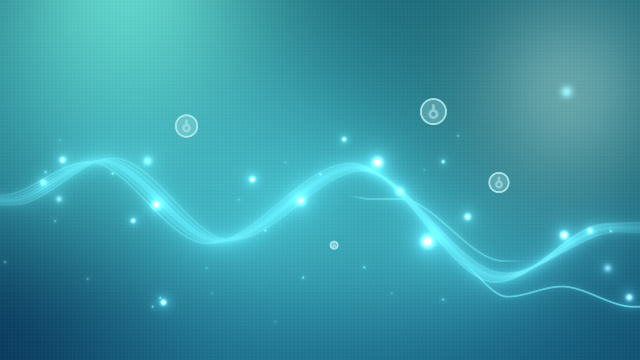
Write a WebGL 1 fragment shader that draws this background.

```glsl
precision highp float;
// Teal gradient with a braided wave of light, drifting sparks and glass badges.
uniform vec2 u_resolution;

// Colours
const vec3 DEEP_BLUE = vec3(0.04, 0.22, 0.36);
const vec3 LOW_TEAL = vec3(0.10, 0.41, 0.53);
const vec3 HIGH_TEAL = vec3(0.11, 0.41, 0.47);
const vec3 MINT = vec3(0.40, 0.86, 0.81);
const vec3 AQUA = vec3(0.28, 0.75, 0.80);
const vec3 HAZE = vec3(0.45, 0.69, 0.70);
const vec3 STRAND_COLOR = vec3(0.42, 0.93, 0.98);
const vec3 SPARK_COLOR = vec3(0.55, 0.97, 1.00);
const vec3 GLASS = vec3(0.72, 0.93, 0.94);

// Sizes in units of the canvas height
const float STRAND_WIDTH = 0.0022;
const float STRAND_SPREAD = 0.034;
const float WEAVE_PITCH = 0.0105;
const float WEAVE_STRENGTH = 0.006;
const int STRANDS = 6;
const int DUST = 22;

float hash(float n) {
  return fract(sin(n * 127.1) * 43758.5453);
}

// Soft elliptical falloff
float blob(vec2 p, vec2 center, vec2 radius) {
  vec2 d = (p - center) / radius;
  return exp(-dot(d, d));
}

// Height of the main wave, eased between its crests and troughs
float wave(float x) {
  return 0.444 + 0.109 * smoothstep(0.02, 0.28, x)
    - 0.222 * smoothstep(0.28, 0.61, x)
    + 0.204 * smoothstep(0.61, 0.99, x)
    - 0.306 * smoothstep(0.99, 1.39, x)
    + 0.139 * smoothstep(1.39, 1.70, x);
}

float innerStrand(float x) {
  return 0.456 - 0.009 * smoothstep(0.96, 1.03, x) - 0.172 * smoothstep(1.11, 1.40, x);
}

float tailStrand(float x) {
  return 0.285 - 0.109 * smoothstep(1.25, 1.41, x)
    + 0.028 * smoothstep(1.41, 1.56, x) - 0.056 * smoothstep(1.56, 1.76, x);
}

// Thin line with a faint halo; d is the vertical offset from a curve
float strandLine(float d, float slope, float px) {
  d = abs(d) * inversesqrt(1.0 + slope * slope);
  float core = 1.0 - smoothstep(STRAND_WIDTH * 0.4, STRAND_WIDTH * 0.6 + px, d);
  return 0.75 * core + 0.22 * exp(-d / 0.009);
}

// White core, coloured halo
vec3 spark(vec2 p, vec2 center, float radius, float power) {
  float d = length(p - center) / radius;
  return power * (vec3(0.75) * exp(-d * d * 2.5) + SPARK_COLOR * 0.45 * exp(-d * 0.9));
}

// Glass disc with a bright rim and a small flask inside
float badge(vec2 p, vec2 center, float radius, float px) {
  vec2 q = p - center;
  float d = length(q);
  float disc = 0.28 * (1.0 - smoothstep(radius - px, radius + px, d));
  float rim = 0.75 * (1.0 - smoothstep(0.0012, 0.0012 + px, abs(d - radius)));
  q /= radius;
  float bowl = abs(length(q + vec2(0.0, 0.2)) - 0.28);
  float neck = length(vec2(q.x, q.y - clamp(q.y, 0.1, 0.48)));
  float icon = 0.4 * (1.0 - smoothstep(0.05, 0.05 + 1.5 * px / radius, min(bowl, neck)));
  return disc + max(rim, icon);
}

void main() {
  vec2 p = gl_FragCoord.xy / u_resolution.y;
  float px = 1.0 / u_resolution.y;

  // Background gradient and large glows
  vec3 low = mix(DEEP_BLUE, LOW_TEAL, smoothstep(-0.1, 0.75, p.x));
  vec3 col = mix(low, HIGH_TEAL, smoothstep(0.05, 0.6, p.y));
  col = mix(col, DEEP_BLUE, 0.45 * blob(p, vec2(1.85, 0.0), vec2(0.5, 0.35)));
  col = mix(col, AQUA, 0.80 * blob(p, vec2(0.72, 0.46), vec2(0.52, 0.34)));
  col = mix(col, AQUA, 0.50 * blob(p, vec2(1.22, 0.31), vec2(0.42, 0.22)));
  col = mix(col, AQUA, 0.55 * blob(p, vec2(0.34, 0.74), vec2(0.52, 0.32)));
  col = mix(col, MINT, 0.90 * blob(p, vec2(0.35, 1.03), vec2(0.36, 0.36)));
  col = mix(col, HAZE, 0.85 * blob(p, vec2(1.575, 0.745), vec2(0.25, 0.27)));

  // Fine woven grain
  vec2 weave = sin(p * 6.28318 / WEAVE_PITCH);
  col += WEAVE_STRENGTH * (weave.x + weave.y);

  // Veil of light around the wave
  float slope = (wave(p.x + 0.005) - wave(p.x - 0.005)) * 100.0;
  float offset = (p.y - wave(p.x)) * inversesqrt(1.0 + slope * slope);
  float fade = 1.0 - 0.55 * smoothstep(1.6, 1.78, p.x);
  fade *= 0.5 + 0.5 * smoothstep(0.0, 0.2, p.x);
  col += STRAND_COLOR * fade * (0.17 * exp(-abs(offset) / 0.018) + 0.08 * exp(-abs(offset) / 0.065));

  // Braided strands: shifted and swaying copies of the wave
  float light = 0.0;
  for (int i = 0; i < STRANDS; i++) {
    float k = float(i) / float(STRANDS - 1) - 0.5;
    float x = p.x + k * STRAND_SPREAD * (1.0 + 0.6 * sin(p.x * 4.0));
    float sway = 0.026 * k * sin(p.x * 7.0 + 1.6);
    light += strandLine(p.y - wave(x) - sway, slope, px) * mix(0.3, 0.65, hash(float(i) + 2.0));
  }
  light *= fade;

  // Two loose strands leaving the braid
  float innerSlope = (innerStrand(p.x + 0.005) - innerStrand(p.x - 0.005)) * 100.0;
  float tailSlope = (tailStrand(p.x + 0.005) - tailStrand(p.x - 0.005)) * 100.0;
  float innerMask = smoothstep(0.96, 1.02, p.x) * (1.0 - smoothstep(1.36, 1.48, p.x));
  light += 0.6 * innerMask * strandLine(p.y - innerStrand(p.x), innerSlope, px);
  light += 0.75 * smoothstep(1.24, 1.36, p.x) * strandLine(p.y - tailStrand(p.x), tailSlope, px);
  col = mix(col, STRAND_COLOR, min(light, 1.0));

  // Bright sparks on the wave
  col += spark(p, vec2(1.049, 0.549), 0.018, 1.0) + spark(p, vec2(1.188, 0.329), 0.022, 1.0);
  col += spark(p, vec2(1.567, 0.347), 0.015, 0.9) + spark(p, vec2(0.435, 0.431), 0.015, 0.8);
  col += spark(p, vec2(0.836, 0.442), 0.017, 0.6) + spark(p, vec2(1.111, 0.468), 0.016, 0.4);
  col += spark(p, vec2(0.174, 0.556), 0.011, 0.7) + spark(p, vec2(0.120, 0.493), 0.012, 0.45);
  col += spark(p, vec2(1.639, 0.359), 0.010, 0.6);

  // Free sparks above and below
  col += spark(p, vec2(0.701, 0.502), 0.010, 0.9) + spark(p, vec2(0.956, 0.613), 0.007, 0.9);
  col += spark(p, vec2(0.454, 0.160), 0.011, 0.9) + spark(p, vec2(0.370, 0.387), 0.008, 0.8);
  col += spark(p, vec2(1.299, 0.398), 0.013, 0.65) + spark(p, vec2(1.748, 0.174), 0.014, 0.7);
  col += spark(p, vec2(1.688, 0.255), 0.016, 0.4) + spark(p, vec2(0.410, 0.553), 0.018, 0.35);
  col += spark(p, vec2(0.164, 0.447), 0.013, 0.35) + spark(p, vec2(1.231, 0.551), 0.007, 0.5);
  col += HAZE * 0.45 * blob(p, vec2(1.574, 0.745), vec2(0.016));

  // Scattered dust
  for (int i = 0; i < DUST; i++) {
    float n = float(i) + 1.0;
    vec2 c = vec2(1.78 * hash(n), 0.10 + 0.56 * hash(n + 31.7));
    col += spark(p, c, 0.004, 0.12 + 0.22 * hash(n + 67.3));
  }

  // Glass badges and a small bubble
  float glass = badge(p, vec2(0.518, 0.650), 0.030, px) + badge(p, vec2(1.204, 0.690), 0.035, px);
  glass += badge(p, vec2(1.386, 0.493), 0.027, px) + badge(p, vec2(0.928, 0.319), 0.010, px);
  col = mix(col, GLASS, min(glass, 0.9));

  gl_FragColor = vec4(clamp(col, 0.0, 1.0), 1.0);
}
```
